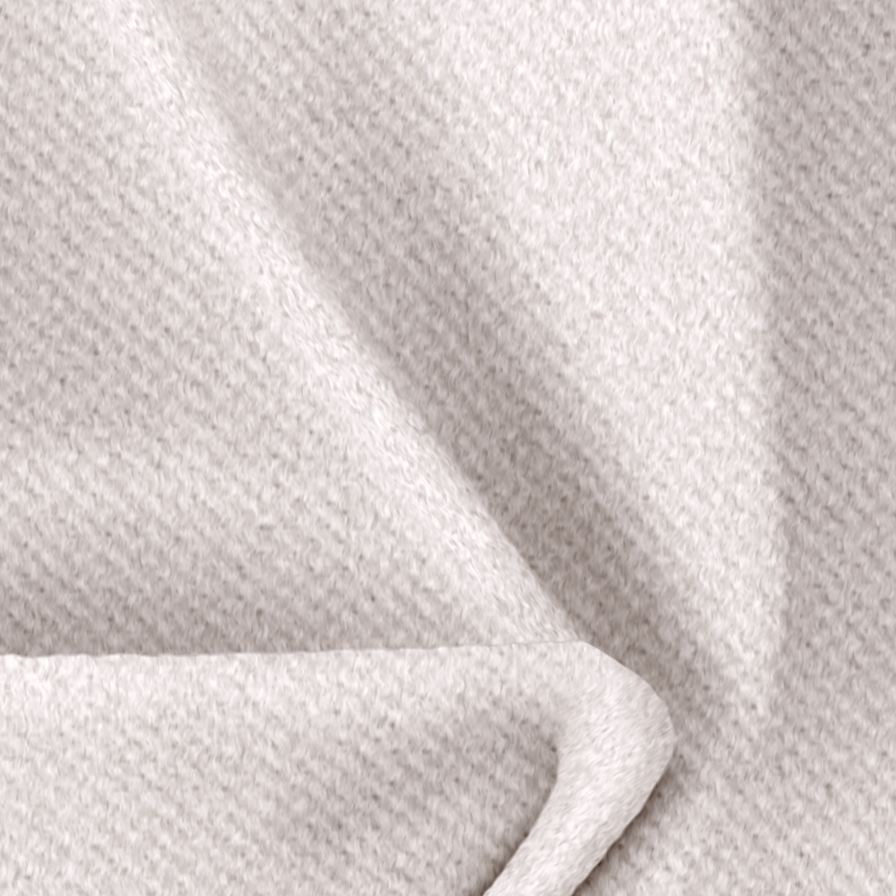
Write a WebGL 2 fragment shader that draws this texture.

```glsl
#version 300 es
precision highp float;
// Draped pale waffle-knit cloth: soft diagonal ridges gathered into a curled fold.
uniform vec2 u_resolution;
out vec4 outColor;

const vec3 SHADE = vec3(0.47, 0.41, 0.38);   // cloth colour at tone 0.47
const vec3 LIGHT = vec3(0.94, 0.91, 0.91);   // cloth colour at tone 0.94
const vec2 WAFFLE_CELLS = vec2(27.0, 32.0);  // waffle repeats per canvas
const vec2 YARN_CELLS = vec2(270.0, 125.0);  // yarn flecks per canvas
const float WAFFLE_DEPTH = 0.034;
const float HOLE_DEPTH = 0.15;
const float YARN_DEPTH = 0.105;
const float CONTRAST = 1.18;                 // strength of the broad shading
const float EDGE = 0.003;                    // softness of crisp fold edges
const float TAU = 6.2831853;

float hash(vec2 p) {
  vec3 q = fract(vec3(p.xyx) * 0.1031);
  q += dot(q, q.yzx + 33.33);
  return fract((q.x + q.y) * q.z);
}
float noise(vec2 p) {
  vec2 i = floor(p), f = fract(p);
  f = f * f * (3.0 - 2.0 * f);
  return mix(mix(hash(i), hash(i + vec2(1, 0)), f.x),
             mix(hash(i + vec2(0, 1)), hash(i + vec2(1, 1)), f.x), f.y);
}
float bell(float x, float width) { return exp(-x * x / (width * width)); }
float leftOf(float x, float edge, float soft) {
  return 1.0 - smoothstep(edge - soft, edge + soft, x);
}
// Starts flat and bends into a straight slope
float bend(float t, float radius) { return sqrt(t * t + radius * radius) - radius; }
float segmentDistance(vec2 p, vec2 a, vec2 b) {
  vec2 ab = b - a;
  return length(p - a - ab * clamp(dot(p - a, ab) / dot(ab, ab), 0.0, 1.0));
}
vec2 turn(vec2 p, float a) { return mat2(cos(a), sin(a), -sin(a), cos(a)) * p; }

// Fold outlines, as x for a given drop d below the top
float ridgeEdge(float d) { return 0.195 + 0.5 * d + 0.2 * d * d; }
float drapeEdge(float d) {
  float t = max(d - 0.62, 0.0);
  return 0.833 + 0.065 * d - 0.9 * t * t;
}
float curlRight(float d) {
  float t = d - 0.82;
  return 0.753 - (t < 0.0 ? 9.4 * t * t : 0.9 * bend(t, 0.06));
}
float curlLeft(float d) { return 0.625 - 0.8 * bend(max(d - 0.85, 0.0), 0.05); }

// Cloth relief: diagonal waffle, pinholes and short leaning yarn flecks
float knit(vec2 p, float angle, float lean, float waffle) {
  vec2 drift = 0.005 * (vec2(noise(p * 9.0), noise(p * 9.0 + 40.0)) - 0.5);
  vec2 q = (turn(p, angle) + drift) * WAFFLE_CELLS;
  float bumps = cos(TAU * q.x) * cos(TAU * q.y) + 0.6 * sin(TAU * (q.x + q.y));
  vec2 g = vec2(q.x + q.y, q.x - q.y) + 0.5, cell = floor(g);
  vec2 jitter = 0.25 * (vec2(hash(cell), hash(cell + 17.0)) - 0.5);
  jitter += vec2(0.25, 0.0);
  float hole = bell(length(fract(g) - 0.5 + jitter), 0.15) * hash(cell + 5.0);
  vec2 y = turn(p, lean) * YARN_CELLS + vec2(0.3 * sin(q.y * TAU), 0.0);
  float yarn = noise(y) + 0.6 * noise(y * 1.6 + 9.0) - 0.74;
  yarn -= 0.6 * smoothstep(0.65, 0.95, noise(y * 0.9 + 31.0));
  return waffle * (WAFFLE_DEPTH * bumps - HOLE_DEPTH * hole) + YARN_DEPTH * yarn;
}
float waffleAt(float tone) { return 1.0 - 0.5 * smoothstep(0.85, 0.93, tone); }

void main() {
  vec2 p = gl_FragCoord.xy / u_resolution;
  float d = 1.0 - p.y;
  float wobble = 0.004 * (noise(p * 75.0) - 0.5), x = p.x + wobble;

  // Shaded cloth at the far right
  float tone = 0.755 + 0.03 * smoothstep(0.85, 1.0, x) + 0.09 * smoothstep(0.7, 1.0, d);

  // Central drape: a deepening valley rising to a broad bright face
  float drape = drapeEdge(d), curl = curlRight(d);
  float valley = x - (0.35 + 0.45 * d + 0.1 * d * d);
  float face = max(0.85 - 0.31 * d, 0.665) + 0.13 * smoothstep(0.74, 0.9, d);
  face += 0.04 * smoothstep(0.0, 0.14, -valley);
  face = mix(face, 0.925 - 0.03 * d, smoothstep(-0.01, 0.17 - 0.07 * d, valley));
  face += 0.07 * bell(drape - x - 0.025, 0.035) * smoothstep(0.72, 0.85, d);
  face -= 0.04 * smoothstep(0.05, 0.0, drape - x);
  face -= 0.42 * exp(-max(x - curl, 0.0) / 0.022) * smoothstep(0.82, 0.89, d);
  float onDrape = leftOf(x, drape, mix(0.04, 0.008, smoothstep(0.0, 0.7, d)));
  tone = mix(tone, face, onDrape);
  float relief = knit(p, 0.12, 0.1, waffleAt(tone));

  // Upper left cloth with its long rounded ridge
  float inward = ridgeEdge(d) - x, fold = 0.268 + 0.04 * p.x * p.x + wobble;
  float under = fold - p.y;
  float slope = 0.80 + 0.07 * bell(inward - 0.06, 0.055) + 0.065 * bell(inward - 0.10, 0.17);
  slope += 0.07 * bell(d - 0.54, 0.06) * smoothstep(0.1, 0.35, inward);
  slope -= 0.10 * smoothstep(-0.12, 0.0, under) * (1.0 - 0.9 * p.x);
  slope -= 0.05 * smoothstep(0.025, 0.0, inward);
  float onRidge = leftOf(x, ridgeEdge(d), mix(0.06, 0.005, smoothstep(0.05, 0.6, d)));
  onRidge *= 1.0 - smoothstep(-EDGE, EDGE, under);
  tone = mix(tone, slope, onRidge);
  float crest = bell(inward - 0.03, 0.06);
  float flat_ = knit(p + 0.3, 0.03, 0.0, waffleAt(slope));
  float slanted = 1.2 * knit(p + 0.3, 0.03, -0.45, 0.25);
  relief = mix(relief, mix(flat_, slanted, smoothstep(0.2, 0.7, crest)), onRidge);

  // Lower left panel, creased toward the curl
  float start = curlLeft(d), creased = smoothstep(0.77, 0.85, d);
  float gap = max(start - x, 0.0);
  float panel = 0.855 + 0.055 * bell(under - 0.03, 0.045) + 0.03 * bell(p.x, 0.2);
  panel -= 0.075 * bell(segmentDistance(p, vec2(0.58, 0.185), vec2(0.36, 0.08)), 0.055);
  panel -= creased * 0.18 * exp(-gap / 0.04);
  panel -= smoothstep(0.86, 1.0, d) * 0.28 * exp(-gap / 0.012);

  // Curled fold, rounded across its width
  float across = clamp((x - start) / (curl - start), 0.0, 1.0);
  float roll = 0.93 - 0.05 * bell(across, 0.25) - 0.12 * smoothstep(0.5, 1.0, across);
  float blur = EDGE + 0.05 * (1.0 - creased);
  float onCurl = smoothstep(-blur, blur, x - start) * smoothstep(0.71, 0.80, d);
  panel = mix(panel, roll, onCurl);
  float onPanel = smoothstep(-EDGE, EDGE, under) * leftOf(x, curl, EDGE);
  tone = mix(tone, panel, onPanel);
  float panelRelief = mix(knit(p + 0.7, -0.03, 0.0, waffleAt(panel)), knit(p, 0.5, 0.8, 0.1), onCurl);
  relief = mix(relief, panelRelief, onPanel);

  tone = 0.83 + (tone - 0.83) * CONTRAST + relief;
  outColor = vec4(clamp(mix(SHADE, LIGHT, (tone - 0.47) / 0.47), 0.0, 1.0), 1.0);
}
```
